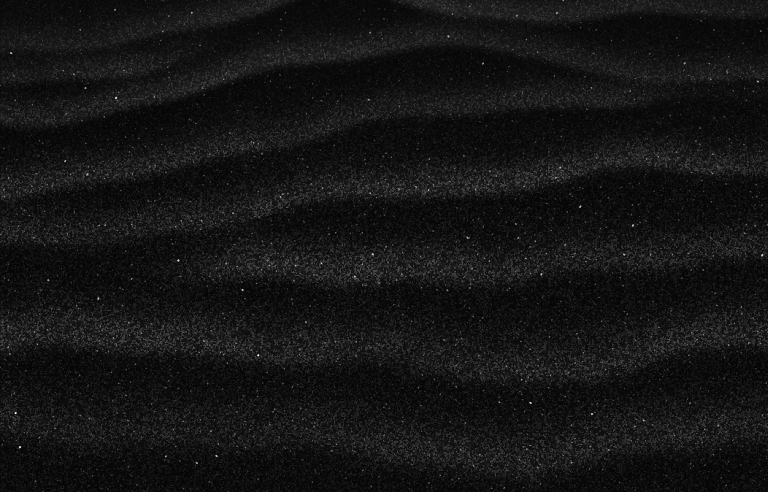
Give the GLSL for this texture, as a WebGL 2 fragment shader.

```glsl
#version 300 es
precision highp float;
// Black sand with wind ripples running across, seen at a low angle.
// Ripples are curved crests with a soft windward and a steep lee side;
// cellular noise gives the grains, and scattered small dots the glints.

#define TROUGH_TONE 0.053
#define CREST_TONE 0.092
#define WINDWARD_WIDTH 0.056
#define LEE_WIDTH 0.016
#define LEE_SHADOW 0.38
#define GRAIN_ROWS 310.0
#define GRAIN_CONTRAST 0.50
#define DUST_DENSITY 0.24
#define GLINT_DENSITY 0.15
#define SPARK_DENSITY 0.055

uniform vec2 u_resolution;
out vec4 fragColor;

vec3 hash3(vec2 cell) {
    vec3 q = fract(cell.xyx * vec3(0.1031, 0.1030, 0.0973));
    q += dot(q, q.yxz + 33.33);
    return fract((q.xxy + q.yzz) * q.zyx);
}

// Depth of crest n at x; depth runs from 0 at the top to 1 at the bottom.
float crestDepth(float x, float n) {
    float depth = 0.08 + 0.14 * n + 0.005 * n * n;
    float leftDrop = mix(0.16, -0.03, smoothstep(1.0, 4.0, n));
    float rightDrop = mix(0.08, -0.04, smoothstep(-0.3, 1.3, n));
    float rightStart = n < -0.3 ? 0.42 : 0.60;
    depth += leftDrop * (1.0 - smoothstep(0.0, 0.6, x));
    depth += rightDrop * smoothstep(rightStart, rightStart + 0.2, x);
    float sag = (x - 0.74) / 0.16;
    depth += 0.06 * smoothstep(2.0, 4.0, n) * exp(-sag * sag);
    depth += 0.007 * sin(x * 15.0 + n * 2.3) + 0.005 * sin(x * 31.0 - n * 4.1);
    return depth;
}

// x: light on one crest, y: shadow just below it.
vec2 ripple(vec2 ground, float n) {
    float d = ground.y - crestDepth(ground.x, n);
    float nearness = smoothstep(0.1, 1.0, ground.y);
    float width = d < 0.0 ? WINDWARD_WIDTH * (0.7 + 0.6 * nearness)
                          : LEE_WIDTH * (0.8 + 1.2 * nearness);
    float light = exp(-d * d / (width * width));
    float shadow = smoothstep(0.0, 0.025, d) * exp(-max(d, 0.0) / 0.06);
    float strength = 0.88 + 0.16 * sin(ground.x * 6.0 + n * 1.9);
    return vec2(light, shadow) * strength;
}

// Tone of the nearest grain, averaging about one.
float sandGrain(vec2 p) {
    vec2 cell = floor(p);
    float nearest = 9.0;
    float tone = 0.0;
    for (int j = -1; j <= 1; j++) {
        for (int i = -1; i <= 1; i++) {
            vec2 id = cell + vec2(i, j);
            vec3 h = hash3(id);
            vec2 offset = id + h.xy - p;
            float d = dot(offset, offset);
            if (d < nearest) {
                nearest = d;
                tone = h.z;
            }
        }
    }
    return 3.0 * tone * tone * (1.12 - 0.5 * min(nearest, 1.0));
}

// Sparse glints, at most one in each cell, each a little stretched.
float glints(vec2 p, float rows, float density, float radius, float pixel) {
    vec2 q = mat2(0.8, 0.6, -0.6, 0.8) * p * rows;
    vec2 id = floor(q);
    vec3 place = hash3(id + 17.0);
    vec3 look = hash3(id + 91.0);
    vec2 offset = (q - id - 0.25 - 0.5 * place.xy) / rows;
    float d = length(offset * mix(vec2(0.8, 1.3), vec2(1.3, 0.8), look.x));
    float r = radius * (0.6 + 0.8 * look.y);
    float dotMask = 1.0 - smoothstep(max(r - 0.6 * pixel, 0.0), r + 0.6 * pixel, d);
    return dotMask * step(place.z, density) * (0.2 + 0.8 * look.y * look.y);
}

void main() {
    vec2 uv = gl_FragCoord.xy / u_resolution;
    vec2 p = gl_FragCoord.xy / u_resolution.y;
    float pixel = 1.0 / u_resolution.y;
    vec2 ground = vec2(uv.x, 1.0 - uv.y);

    // Ripples, with two that fade out toward a side and one short branch.
    vec2 relief = ripple(ground, -0.55) * (1.0 - smoothstep(0.15, 0.32, uv.x));
    for (int i = -1; i <= 5; i++) {
        float visible = 1.0;
        if (i == 1) visible = 1.0 - 0.8 * smoothstep(0.78, 0.9, uv.x);
        if (i == 3) visible = smoothstep(0.16, 0.36, uv.x);
        if (i == 5) visible = 0.8;
        relief += ripple(ground, float(i)) * visible;
    }
    relief = min(relief, vec2(1.1, 1.0));

    // Broad uneven light, darker toward the corners.
    float mottle = sin(p.x * 19.0 + 3.0 * sin(p.y * 13.0)) * sin(p.y * 37.0 + 2.0 * sin(p.x * 11.0));
    float vignette = 1.0 - 0.35 * dot(uv - 0.5, uv - 0.5);
    float tone = TROUGH_TONE * (1.0 - LEE_SHADOW * relief.y) + CREST_TONE * relief.x;
    tone *= vignette * (1.0 + 0.07 * mottle);

    // Grains are crisper and glints denser near the viewer.
    float focus = smoothstep(0.0, 0.5, ground.y);
    float grain = sandGrain(p * GRAIN_ROWS);
    tone *= 1.0 + GRAIN_CONTRAST * mix(0.5, 1.0, focus) * (grain - 1.0);
    float dust = glints(p + 2.7, 200.0, DUST_DENSITY * mix(0.4, 1.0, focus), 0.0010, pixel);
    float fine = glints(p, 120.0, GLINT_DENSITY * mix(0.3, 1.0, focus), 0.0012, pixel);
    float spark = glints(p + 5.3, 36.0, SPARK_DENSITY, 0.0017, pixel);
    tone += (0.20 * dust + 0.45 * fine) * (0.7 + 0.5 * relief.x) + 0.8 * spark;

    fragColor = vec4(vec3(clamp(tone, 0.0, 1.0)), 1.0);
}
```
